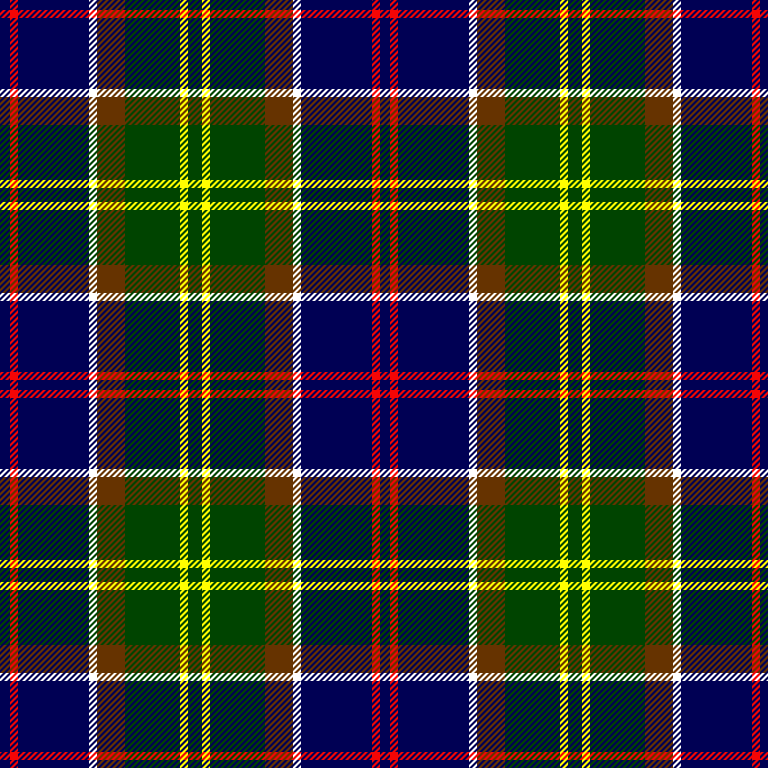
Give the GLSL for this pattern, as a three.js fragment shader.

```glsl
// A woven tartan: one mirrored stripe sequence serves as both warp and weft.
// A diagonal twill decides which set of threads lies on top at each point,
// so like stripes cross as solid colour and unlike ones as fine hatching.

varying vec2 vUv;

const float SETT = 0.4948;                  // one full repeat, in canvas widths
const vec2 PIVOT = vec2(0.2539, 0.2513);    // centre of a green block
const float PARTS = 380.0;                  // divisions of one repeat
const float TWILL_COUNT = 128.0;            // diagonal ribs across the canvas
const float TWILL_PHASE = 0.08;

// Stripe boundaries, in parts outward from the pivot
const float YELLOW_START = 7.0;
const float YELLOW_END = 15.0;
const float BROWN_START = 70.0;
const float WHITE_START = 98.0;
const float BLUE_START = 106.0;
const float RED_START = 177.0;
const float RED_END = 185.0;

const vec3 GREEN = vec3(0.0, 0.265, 0.0);
const vec3 YELLOW = vec3(1.0, 1.0, 0.0);
const vec3 BROWN = vec3(0.4, 0.2, 0.0);
const vec3 WHITE = vec3(1.0);
const vec3 BLUE = vec3(0.0, 0.0, 0.33);
const vec3 RED = vec3(0.96, 0.02, 0.02);

// Antialiased step: 0 below the edge, 1 above it
float edge(float start, float x, float width) {
  return clamp((x - start) / width + 0.5, 0.0, 1.0);
}

// Thread colour at a position measured in repeats from the pivot
vec3 threadColor(float repeats) {
  float d = abs(fract(repeats + 0.5) - 0.5) * PARTS;
  float w = max(fwidth(repeats) * PARTS, 0.0001);
  vec3 color = mix(GREEN, YELLOW, edge(YELLOW_START, d, w));
  color = mix(color, GREEN, edge(YELLOW_END, d, w));
  color = mix(color, BROWN, edge(BROWN_START, d, w));
  color = mix(color, WHITE, edge(WHITE_START, d, w));
  color = mix(color, BLUE, edge(BLUE_START, d, w));
  color = mix(color, RED, edge(RED_START, d, w));
  return mix(color, BLUE, edge(RED_END, d, w));
}

// Share of warp showing: ribs climb from lower left to upper right
float warpOnTop(vec2 p) {
  float rib = (p.x - p.y) * TWILL_COUNT + TWILL_PHASE;
  float width = max(fwidth(p.x) * TWILL_COUNT, 0.0001);
  return edge(0.25, abs(fract(rib) - 0.5), width);
}

void main() {
  vec2 repeats = (vUv - PIVOT) / SETT;
  vec3 warp = threadColor(repeats.x);
  vec3 weft = threadColor(repeats.y);
  gl_FragColor = vec4(mix(weft, warp, warpOnTop(vUv)), 1.0);
}
```
